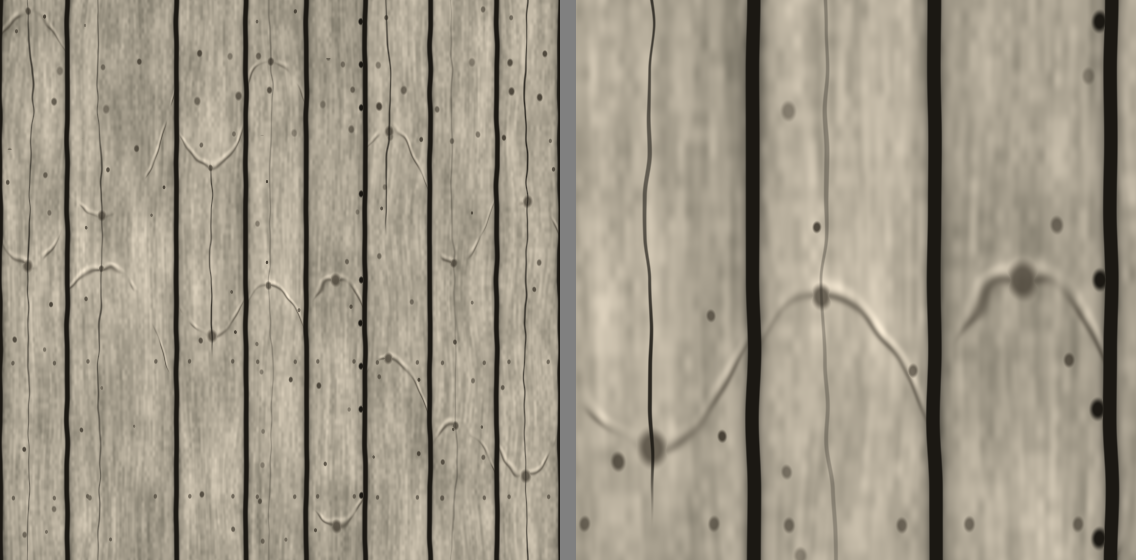
Left: the whole. Right: its middle third, enlarged.
A WebGL 1 fragment shader for this texture:

```glsl
precision highp float;
uniform vec2 u_resolution;

const vec3 LIGHT_WOOD = vec3(0.795, 0.755, 0.680);
const vec3 SHADE_WOOD = vec3(0.545, 0.520, 0.460);
const vec3 KNOT_COLOR = vec3(0.240, 0.215, 0.175);
const vec3 GAP_COLOR = vec3(0.105, 0.095, 0.075);
const float GAP_HALF = 0.0040;
const float CRACK_HALF = 0.0011;
const float SPOT_ROWS = 14.0;
const float NOTCH_ROWS = 13.0;
const float NOTCHED_PLANK = 4.0;
const vec2 NAIL_HEIGHTS = vec2(0.353, 0.112);

// Per plank: right edge, crack position, strength, extent and whorl heights
const vec4 EDGE_A = vec4(0.120, 0.315, 0.439, 0.547);
const vec4 EDGE_B = vec4(0.652, 0.768, 0.887, 1.0);
const vec4 CRACK_X_A = vec4(0.055, 0.178, 0.374, 0.485);
const vec4 CRACK_X_B = vec4(0.600, 0.692, 0.810, 0.941);
const vec4 CRACK_A = vec4(0.75, 0.60, 0.85, 0.35);
const vec4 CRACK_B = vec4(0.0, 0.80, 0.25, 0.90);
const vec4 BOTTOM_A = vec4(-1.0, -1.0, 0.35, -1.0);
const vec4 BOTTOM_B = vec4(-1.0, 0.575, -1.0, -1.0);
const vec4 TOP_A = vec4(2.0, 2.0, 0.72, 2.0);
const vec4 TOP_B = vec4(2.0);
const vec4 WHORL_HIGH_A = vec4(0.525, 0.520, 0.700, 0.890);
const vec4 WHORL_HIGH_B = vec4(0.500, 0.765, 0.530, 0.640);
const vec4 WHORL_LOW_A = vec4(0.980, 0.615, 0.400, 0.490);
const vec4 WHORL_LOW_B = vec4(0.060, 0.360, 0.240, 0.150);

float hash(vec2 p) {
  return fract(sin(dot(p, vec2(127.1, 311.7))) * 43758.5453);
}

// Value noise that wraps over the unit square
float tileNoise(vec2 uv, vec2 cells) {
  vec2 p = uv * cells, i = floor(p), f = fract(p);
  f = f * f * (3.0 - 2.0 * f);
  vec2 a = mod(i, cells), b = mod(i + 1.0, cells);
  return mix(mix(hash(a), hash(vec2(b.x, a.y)), f.x),
             mix(hash(vec2(a.x, b.y)), hash(b), f.x), f.y);
}

float pick(vec4 a, vec4 b, float id) {
  vec4 mask = vec4(equal(vec4(0.0, 1.0, 2.0, 3.0), vec4(mod(id, 4.0))));
  return dot(mask, id < 4.0 ? a : b);
}

float ellipse(vec2 q, vec2 radius) {
  return 1.0 - smoothstep(0.45, 1.15, length(q / radius));
}

float wrapOffset(float d) {
  return fract(d + 0.5) - 0.5;
}

float woodTone(vec2 uv, float id) {
  vec2 p = vec2(uv.x, uv.y + hash(vec2(id, 3.0)));
  float bend = tileNoise(p, vec2(12.0, 6.0)) - 0.5;
  vec2 grain = p + vec2(bend * 0.02, 0.0);
  float tone = 0.54 + 0.14 * (hash(vec2(id, 8.0)) - 0.5);
  tone += 0.45 * (tileNoise(p, vec2(16.0, 7.0)) - 0.5);
  tone += 0.30 * (tileNoise(p, vec2(40.0, 24.0)) - 0.5);
  tone += 0.50 * (tileNoise(grain, vec2(105.0, 6.0)) - 0.5);
  tone += 0.40 * (tileNoise(grain, vec2(230.0, 22.0)) - 0.5);
  return tone + 0.35 * (tileNoise(p, vec2(200.0, 110.0)) - 0.5);
}

// Curved fibres around a branch: x is the dark part, y the light part
vec2 whorl(vec2 q, float width, float seed, vec2 uv) {
  float bend = mix(-1.0, 1.0, step(0.5, hash(vec2(seed, 21.0))));
  float rise = bend * 2.2 * q.x * q.x / width;
  float offset = q.y - rise + 0.014 * (tileNoise(uv, vec2(50.0, 40.0)) - 0.5);
  float patchy = smoothstep(0.25, 0.75, tileNoise(uv, vec2(45.0, 30.0)));
  float dark = exp(-pow(abs(offset) / 0.0035, 2.0)) * patchy * 0.5;
  float light = exp(-pow(abs(offset - 0.008) / 0.005, 2.0)) * patchy;
  float size = mix(0.005, 0.010, hash(vec2(seed, 5.0)));
  float knot = ellipse(q, vec2(size, size * 1.3)) * 0.7;
  return vec2(max(dark, knot), light * 0.5);
}

void main() {
  vec2 uv = gl_FragCoord.xy / u_resolution;
  float pixel = 1.0 / u_resolution.x;
  float x = uv.x + 0.003 * (tileNoise(uv, vec2(8.0, 24.0)) - 0.5);
  float y = uv.y;

  // Plank layout
  float id = min(dot(step(EDGE_A, vec4(x)) + step(EDGE_B, vec4(x)), vec4(1.0)), 7.0);
  float right = pick(EDGE_A, EDGE_B, id);
  float left = id < 0.5 ? 0.0 : pick(EDGE_A, EDGE_B, id - 1.0);
  float width = right - left;
  float across = clamp((x - left) / width, 0.0, 0.999);
  float edge = min(x - left, right - x);
  float dark = 0.0, light = 0.0;

  // Wandering crack
  float center = pick(CRACK_X_A, CRACK_X_B, id);
  vec2 along = vec2(id / 8.0, y);
  center += 0.012 * (tileNoise(along, vec2(8.0, 6.0)) - 0.5);
  center += 0.003 * (tileNoise(along, vec2(8.0, 40.0)) - 0.5);
  float extent = smoothstep(0.0, 0.05, y - pick(BOTTOM_A, BOTTOM_B, id))
               * smoothstep(0.0, 0.05, pick(TOP_A, TOP_B, id) - y);
  float opening = CRACK_HALF * (0.5 + tileNoise(along, vec2(8.0, 14.0)));
  float crack = 1.0 - smoothstep(opening - pixel, opening + pixel, abs(x - center));
  crack *= extent * pick(CRACK_A, CRACK_B, id) * (0.65 + 0.5 * tileNoise(along, vec2(8.0, 9.0)));

  // Two whorls per plank
  for (int k = 0; k < 2; k++) {
    float height = k == 0 ? pick(WHORL_HIGH_A, WHORL_HIGH_B, id) : pick(WHORL_LOW_A, WHORL_LOW_B, id);
    vec2 w = whorl(vec2(x - center, wrapOffset(y - height)), width, id * 2.0 + float(k), uv);
    dark = max(dark, w.x);
    light = max(light, w.y);

    // Nail pair
    float nailY = (k == 0 ? NAIL_HEIGHTS.x : NAIL_HEIGHTS.y) + 0.004 * (hash(vec2(id, 31.0)) - 0.5);
    vec2 nail = vec2((abs(across - 0.5) - 0.31) * width, y - nailY);
    dark = max(dark, 0.6 * ellipse(nail, vec2(0.0036, 0.0050)));
  }

  // Scattered spots, larger in the upper band
  vec2 cell = vec2(floor(across * 2.0) + id * 2.0, floor(y * SPOT_ROWS));
  vec2 jitter = vec2(hash(cell + 11.0), hash(cell + 47.0));
  vec2 spot = fract(vec2(across * 2.0, y * SPOT_ROWS)) - mix(vec2(0.2), vec2(0.8), jitter);
  float band = smoothstep(0.72, 0.78, y) * (1.0 - smoothstep(0.88, 0.94, y));
  float radius = mix(0.0025, 0.0050, hash(cell + 5.0)) + 0.0018 * band;
  float present = step(0.55 - 0.3 * band, hash(cell + 71.0));
  float depth = mix(0.4, 0.9, hash(cell + 29.0));
  dark = max(dark, present * depth * ellipse(spot * vec2(width * 0.5, 1.0 / SPOT_ROWS), radius * vec2(1.0, 1.35)));

  // Wood, marks, then gaps
  vec3 color = mix(SHADE_WOOD, LIGHT_WOOD, woodTone(uv, id) + light);
  color *= 1.0 - 0.35 * exp(-max(edge - GAP_HALF, 0.0) / 0.003);
  color = mix(color, KNOT_COLOR, dark);
  color = mix(color, GAP_COLOR, min(crack, 1.0));
  float row = floor(y * NOTCH_ROWS);
  vec2 notch = vec2(right - x - 0.007, (fract(y * NOTCH_ROWS) - 0.5) / NOTCH_ROWS);
  float notched = step(abs(id - NOTCHED_PLANK), 0.5) * step(0.25, hash(vec2(row, 9.0)));
  float gap = 1.0 - smoothstep(GAP_HALF - pixel, GAP_HALF + pixel, edge);
  gap = max(gap, notched * ellipse(notch, vec2(0.005, 0.007)));
  gl_FragColor = vec4(mix(color, GAP_COLOR, gap), 1.0);
}
```
